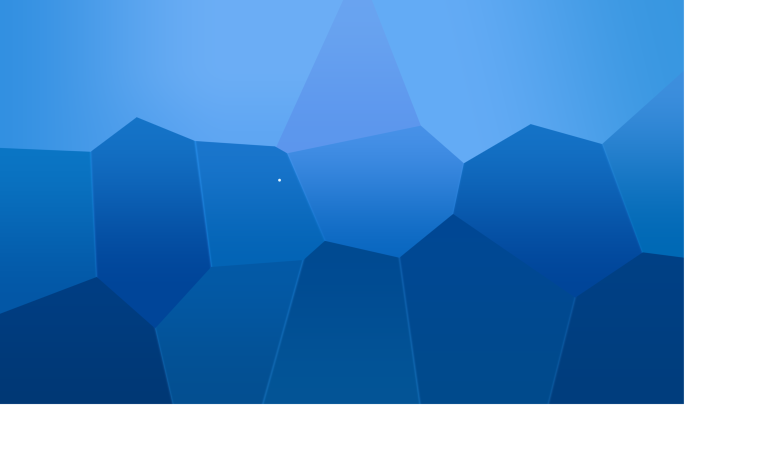
Reproduce this background procedurally as a Shadertoy shader.

```glsl
// Blue panel of faceted, overlapping cells under a pale sky, with white margins.

// The canvas spans 100 by 60.16 units.
const vec2 CANVAS = vec2(100.0, 60.16);

float pixelSize() { return CANVAS.y / iResolution.y; }

// 0 to 1 coverage of the positive side of a signed distance.
float cover(float d) {
    float w = 0.7 * pixelSize();
    return smoothstep(-w, w, d);
}

// Signed distance to the line from top to bottom, positive on its right.
float rightOf(vec2 p, vec2 top, vec2 bottom) {
    vec2 dir = normalize(bottom - top), q = p - top;
    return dir.x * q.y - dir.y * q.x;
}

// Signed distance to a polyline, positive below it.
float belowRidge(vec2 p, vec2 crest[11]) {
    float nearest = 1e3, side = 1.0;
    for (int i = 0; i < 10; i++) {
        vec2 a = crest[i], ab = crest[i + 1] - a, q = p - a;
        float t = clamp(dot(q, ab) / dot(ab, ab), 0.0, 1.0);
        nearest = min(nearest, length(q - ab * t));
        if (p.x >= a.x && p.x < a.x + ab.x)
            side = q.y < ab.y * q.x / ab.x ? 1.0 : -1.0;
    }
    return nearest * side;
}

// Vertical gradient from high to low.
vec3 shade(float y, float high, float low, vec3 top, vec3 bottom) {
    return mix(bottom, top, smoothstep(low, high, y));
}

// Starts the next cell right of a seam and lights the seam.
void split(inout vec3 color, vec2 p, vec2 top, vec2 bottom, vec3 next, float glow) {
    float d = rightOf(p, top, bottom);
    color = mix(color, next, cover(d));
    color += glow * vec3(0.5, 0.8, 1.0) * exp(-d * d * 45.0);
}

vec3 skyRow(vec2 p) {
    vec3 color = mix(vec3(0.19, 0.56, 0.88), vec3(0.42, 0.68, 0.96),
                     smoothstep(-3.0, 30.0, p.x));
    color -= vec3(0.05, 0.03, 0.01) * smoothstep(52.0, 41.0, p.y) * smoothstep(5.0, 25.0, p.x);
    vec3 peak = shade(p.y, 60.0, 41.0, vec3(0.41, 0.64, 0.94), vec3(0.36, 0.59, 0.93));
    vec3 right = mix(vec3(0.39, 0.67, 0.96), vec3(0.22, 0.59, 0.88),
                     smoothstep(58.0, 91.0, p.x + 0.25 * (p.y - 50.0)));
    split(color, p, vec2(44.7, 60.2), vec2(36.0, 41.1), peak, 0.0);
    split(color, p, vec2(48.4, 60.2), vec2(54.8, 43.8), right, 0.0);
    return color;
}

vec3 middleRow(vec2 p) {
    float y = p.y;
    vec3 color = shade(y, 42.0, 20.0, vec3(0.04, 0.46, 0.77), vec3(0.01, 0.34, 0.65));
    vec3 deep = shade(y, 45.0, 22.0, vec3(0.08, 0.45, 0.78), vec3(0.00, 0.27, 0.60));
    vec3 mid = shade(y, 42.0, 25.0, vec3(0.10, 0.46, 0.80), vec3(0.01, 0.39, 0.71));
    vec3 pale = shade(y, 45.0, 25.0, vec3(0.28, 0.57, 0.91), vec3(0.03, 0.40, 0.75));
    vec3 edge = shade(y, 51.0, 27.0, vec3(0.24, 0.56, 0.87), vec3(0.00, 0.41, 0.71));
    split(color, p, vec2(11.8, 40.4), vec2(12.6, 24.1), deep, 0.07);
    split(color, p, vec2(25.4, 41.8), vec2(27.5, 25.4), mid, 0.09);
    split(color, p, vec2(37.0, 41.1), vec2(42.3, 28.8), pale, 0.04);
    split(color, p, vec2(60.4, 38.9), vec2(59.0, 32.3), deep, 0.03);
    split(color, p, vec2(78.4, 41.4), vec2(83.6, 27.3), edge, 0.04);
    return color;
}

vec3 frontRow(vec2 p) {
    float y = p.y;
    vec3 color = shade(y, 24.0, 8.0, vec3(0.00, 0.24, 0.51), vec3(0.00, 0.22, 0.46));
    vec3 second = shade(y, 26.0, 8.0, vec3(0.01, 0.35, 0.65), vec3(0.01, 0.31, 0.57));
    vec3 third = shade(y, 28.0, 8.0, vec3(0.00, 0.29, 0.57), vec3(0.01, 0.33, 0.59));
    vec3 fourth = shade(y, 32.0, 8.0, vec3(0.00, 0.28, 0.58), vec3(0.00, 0.29, 0.55));
    vec3 last = shade(y, 27.0, 8.0, vec3(0.00, 0.25, 0.52), vec3(0.00, 0.24, 0.49));
    split(color, p, vec2(20.2, 17.4), vec2(22.5, 7.5), second, 0.07);
    split(color, p, vec2(39.5, 26.3), vec2(34.2, 7.5), third, 0.09);
    split(color, p, vec2(52.0, 26.6), vec2(54.7, 7.5), fourth, 0.09);
    split(color, p, vec2(74.9, 21.4), vec2(71.4, 7.5), last, 0.07);
    return color;
}

void mainImage(out vec4 fragColor, in vec2 fragCoord) {
    vec2 p = fragCoord / iResolution.xy * CANVAS;

    vec2 middleCrest[11] = vec2[11](
        vec2(0.0, 40.9), vec2(11.8, 40.4), vec2(17.8, 44.9), vec2(25.4, 41.8),
        vec2(35.8, 41.1), vec2(37.4, 40.2), vec2(54.8, 43.8), vec2(60.4, 38.9),
        vec2(69.1, 44.0), vec2(78.4, 41.4), vec2(89.1, 51.0));
    vec2 frontCrest[11] = vec2[11](
        vec2(0.0, 19.3), vec2(12.6, 24.1), vec2(20.2, 17.4), vec2(27.5, 25.4),
        vec2(39.5, 26.3), vec2(42.3, 28.8), vec2(52.0, 26.6), vec2(59.0, 32.3),
        vec2(74.9, 21.4), vec2(83.7, 27.3), vec2(89.1, 26.6));

    // Rows stacked from back to front
    vec3 color = mix(skyRow(p), middleRow(p), cover(belowRidge(p, middleCrest)));
    color = mix(color, frontRow(p), cover(belowRidge(p, frontCrest)));

    // Small bright speck
    color = mix(color, vec3(0.9, 0.97, 1.0), cover(0.18 - length(p - vec2(36.4, 36.7))));

    // White margins
    float panel = cover(89.05 - p.x) * cover(p.y - 7.55);
    fragColor = vec4(mix(vec3(1.0), color, panel), 1.0);
}
```
